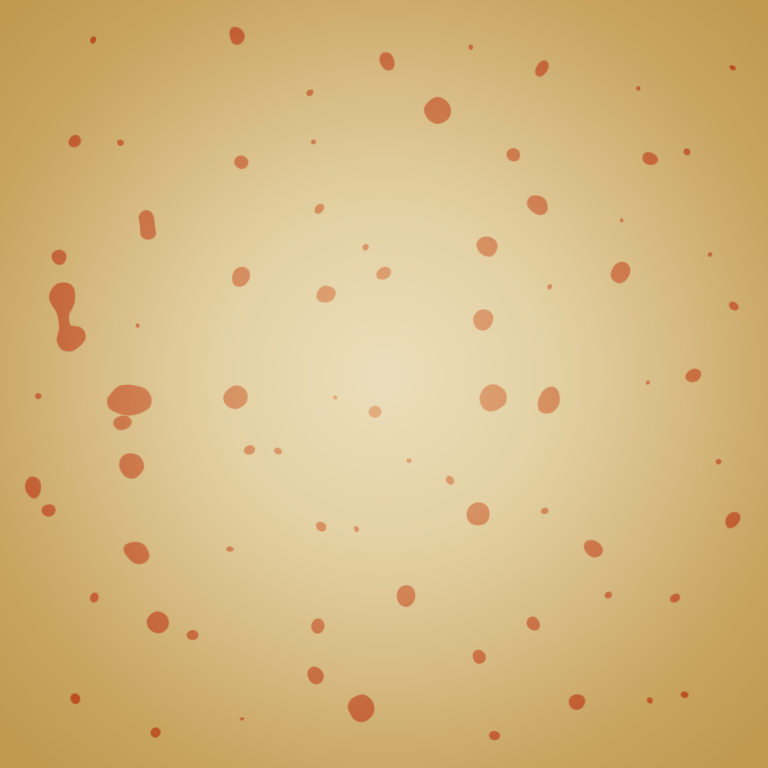
Give the GLSL for this background, as a Shadertoy shader.

```glsl
const vec2 GLOW_CENTRE = vec2(0.5, 0.51);
const vec4 GLOW_RADII = vec4(0.22, 0.39, 0.53, 0.67);
const vec3 PAPER_CORE = vec3(0.925, 0.87, 0.735);
const vec3 PAPER_LIGHT = vec3(0.89, 0.82, 0.64);
const vec3 PAPER_MID = vec3(0.84, 0.73, 0.51);
const vec3 PAPER_DARK = vec3(0.79, 0.65, 0.39);
const vec3 PAPER_CORNER = vec3(0.755, 0.605, 0.315);
const vec3 STAIN_LIGHT = vec3(0.90, 0.71, 0.52);
const vec3 STAIN_DARK = vec3(0.73, 0.30, 0.13);
const float STAIN_REACH = 0.60;
const float GRID = 9.0;
const float DENSITY = 0.93;
const float SPOT_MIN = 0.003;
const float SPOT_MAX = 0.018;
const float SIZE_SKEW = 1.5;
const float CLEARANCE = 0.028;
const float WOBBLE = 0.0028;
const float WOBBLE_SCALE = 48.0;

vec3 hash3(vec2 p) {
    vec3 q = fract(p.xyx * vec3(0.1031, 0.1030, 0.0973));
    q += dot(q, q.yxz + 33.33);
    return fract((q.xxy + q.yzz) * q.zyx);
}

float cornerSlope(vec2 cell, vec2 offset) {
    float angle = 6.2832 * hash3(cell).x;
    return dot(vec2(cos(angle), sin(angle)), offset);
}

float gradientNoise(vec2 p) {
    vec2 i = floor(p), f = fract(p);
    vec2 u = f * f * f * (f * (f * 6.0 - 15.0) + 10.0);
    vec2 e = vec2(1.0, 0.0);
    float low = mix(cornerSlope(i, f), cornerSlope(i + e, f - e), u.x);
    float high = mix(cornerSlope(i + e.yx, f - e.yx), cornerSlope(i + e.xx, f - e.xx), u.x);
    return mix(low, high, u.y);
}

float ellipse(vec2 p, vec2 radii) {
    return (length(p / radii) - 1.0) * min(radii.x, radii.y);
}

float capsule(vec2 p, vec2 a, vec2 b, float radius) {
    vec2 ap = p - a, ab = b - a;
    return length(ap - ab * clamp(dot(ap, ab) / dot(ab, ab), 0.0, 1.0)) - radius;
}

float smoothMin(float a, float b, float k) {
    float h = max(k - abs(a - b), 0.0) / k;
    return min(a, b) - 0.25 * h * h * k;
}

// Large irregular stains on the left
float blots(vec2 p) {
    float neck = capsule(p, vec2(0.080, 0.610), vec2(0.087, 0.560), 0.007);
    float upper = ellipse(p - vec2(0.082, 0.613), vec2(0.017, 0.019));
    float lower = capsule(p, vec2(0.089, 0.556), vec2(0.098, 0.562), 0.014);
    float joined = smoothMin(smoothMin(upper, neck, 0.008), lower, 0.008);
    float wide = ellipse(p - vec2(0.169, 0.479), vec2(0.029, 0.020));
    float below = ellipse(p - vec2(0.160, 0.450), vec2(0.013, 0.009));
    float drip = capsule(p, vec2(0.190, 0.716), vec2(0.193, 0.698), 0.010);
    return min(min(joined, drip), min(wide, below));
}

// Scattered round and oval drops, one per grid cell
float drops(vec2 p) {
    float nearest = 1.0;
    vec2 home = floor(p * GRID);
    for (int y = -1; y <= 1; y++)
    for (int x = -1; x <= 1; x++) {
        vec2 cell = home + vec2(x, y);
        if (any(lessThan(cell, vec2(0.0))) || any(greaterThanEqual(cell, vec2(GRID)))) continue;
        vec3 place = hash3(cell + 7.0);
        vec3 shape = hash3(cell + 41.0);
        vec2 centre = mix(vec2(0.03), vec2(0.97), (cell + mix(vec2(0.08), vec2(0.92), place.xy)) / GRID);
        if (place.z > DENSITY || blots(centre) < CLEARANCE) continue;
        float radius = mix(SPOT_MIN, SPOT_MAX, pow(shape.x, SIZE_SKEW));
        float angle = 3.1416 * shape.y;
        float c = cos(angle), s = sin(angle);
        vec2 local = mat2(c, -s, s, c) * (p - centre);
        nearest = min(nearest, ellipse(local, radius * vec2(1.0, mix(0.72, 1.0, shape.z))));
    }
    return nearest;
}

vec3 paper(float r) {
    vec3 colour = mix(PAPER_CORE, PAPER_LIGHT, clamp(r / GLOW_RADII.x, 0.0, 1.0));
    colour = mix(colour, PAPER_MID, clamp((r - GLOW_RADII.x) / (GLOW_RADII.y - GLOW_RADII.x), 0.0, 1.0));
    colour = mix(colour, PAPER_DARK, clamp((r - GLOW_RADII.y) / (GLOW_RADII.z - GLOW_RADII.y), 0.0, 1.0));
    return mix(colour, PAPER_CORNER, clamp((r - GLOW_RADII.z) / (GLOW_RADII.w - GLOW_RADII.z), 0.0, 1.0));
}

void mainImage(out vec4 fragColor, in vec2 fragCoord) {
    float size = min(iResolution.x, iResolution.y);
    vec2 p = (fragCoord - 0.5 * iResolution.xy) / size + 0.5;
    float r = length(p - GLOW_CENTRE);

    // Stains darken with the paper towards the rim
    float edge = min(blots(p), drops(p)) + WOBBLE * gradientNoise(p * WOBBLE_SCALE);
    float coverage = 1.0 - smoothstep(-1.0, 1.0, edge * size);
    vec3 stain = mix(STAIN_LIGHT, STAIN_DARK, clamp(r / STAIN_REACH, 0.0, 1.0));

    fragColor = vec4(mix(paper(r), stain, coverage), 1.0);
}
```
